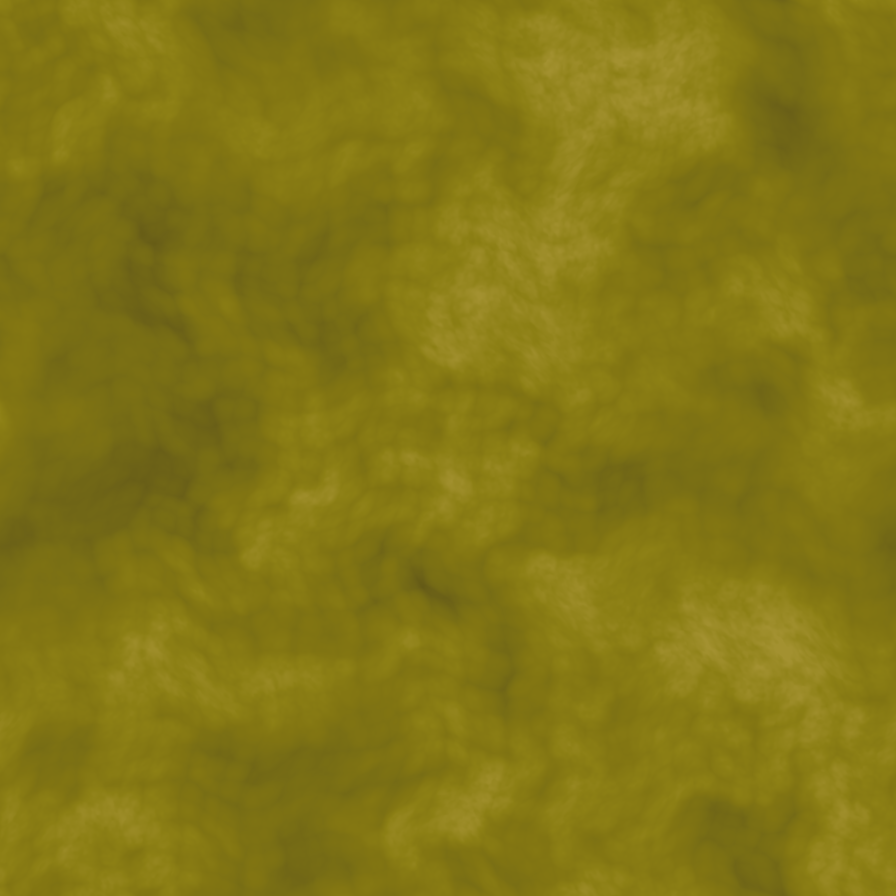
Reproduce this texture procedurally as a Shadertoy shader.

```glsl
// Mottled olive moss: broad soft clouds carry small overlapping round tufts,
// with fine grain on the lightest patches. Every layer is wrapping cellular
// noise, summed to one tone and coloured by a ramp, so the square tiles.

const float TAU = 6.2831853;

const vec3 DEEP_SHADE = vec3(0.36, 0.32, 0.08);
const vec3 SHADE      = vec3(0.42, 0.38, 0.09);
const vec3 DARK_OLIVE = vec3(0.47, 0.43, 0.08);
const vec3 OLIVE      = vec3(0.51, 0.46, 0.07);
const vec3 LIGHT_MOSS = vec3(0.55, 0.50, 0.08);
const vec3 DRY_TIP    = vec3(0.64, 0.57, 0.19);

// Three random values in 0..1 for one cell of one layer
vec3 hash3(ivec2 cell, int seed) {
    uvec3 h = uvec3(uint(cell.x), uint(cell.y), uint(seed)) * 1664525u + 1013904223u;
    for (int i = 0; i < 2; i++) {
        h.x += h.y * h.z;
        h.y += h.z * h.x;
        h.z += h.x * h.y;
        h ^= h >> 16u;
    }
    return vec3(h & 65535u) / 65535.0;
}

// Wrapping cellular noise, both parts centred on zero:
// x = soft blend of random cell tones, y = round dome over each cell point
vec2 cellular(vec2 uv, int cells, int seed) {
    vec2 p = uv * float(cells);
    ivec2 home = ivec2(floor(p));
    float toneSum = 0.0, weightSum = 0.0, nearest = 4.0;
    for (int y = -1; y <= 1; y++) {
        for (int x = -1; x <= 1; x++) {
            ivec2 cell = home + ivec2(x, y);
            ivec2 wrapped = (cell + cells) % cells;
            vec3 rnd = hash3(wrapped, seed);
            vec2 away = vec2(cell) + 0.2 + 0.6 * rnd.xy - p;
            float d2 = dot(away, away);
            float weight = pow(max(1.0 - d2 / 1.44, 0.0), 3.0);
            toneSum += weight * (rnd.z - 0.5);
            weightSum += weight;
            nearest = min(nearest, d2);
        }
    }
    return vec2(toneSum / max(weightSum, 1e-5), 0.2 - nearest);
}

// Layered sines with whole periods bend the cell grid out of line
vec2 bend(vec2 uv, float amount) {
    vec2 a = TAU * uv.yx;
    vec2 wave = sin(a * 3.0 + vec2(0.7, 2.1)) + 0.5 * sin(a * 7.0 + TAU * uv + 1.3);
    return fract(uv + amount * wave);
}

// Broad light and dark patches
float clouds(vec2 uv) {
    return 3.3 * cellular(uv, 5, 1).x
         + 2.5 * cellular(uv, 10, 2).x
         + 1.5 * cellular(uv, 21, 3).x;
}

// Small rounded tufts of two sizes with darker creases between
float tufts(vec2 uv) {
    vec2 large = cellular(uv, 25, 4);
    vec2 small = cellular(uv, 43, 5);
    return 1.3 * large.y + 0.9 * small.y + 0.9 * small.x;
}

// Linear step from 0 to 1 between two tones
float ramp(float from, float to, float tone) {
    return clamp((tone - from) / (to - from), 0.0, 1.0);
}

vec3 mossColour(float tone) {
    vec3 c = mix(DEEP_SHADE, SHADE, ramp(-3.2, -2.0, tone));
    c = mix(c, DARK_OLIVE, ramp(-2.0, -0.9, tone));
    c = mix(c, OLIVE, ramp(-0.9, 0.1, tone));
    c = mix(c, LIGHT_MOSS, ramp(0.1, 1.1, tone));
    return mix(c, DRY_TIP, ramp(1.1, 2.9, tone));
}

void mainImage(out vec4 fragColor, in vec2 fragCoord) {
    vec2 uv = bend(fragCoord / iResolution.xy, 0.012);

    // The mottling swells and fades from place to place
    float strength = 1.0 + 1.2 * cellular(uv, 7, 6).x;
    float tone = clouds(uv) + strength * tufts(uv);

    // Grain grows towards the light, dry tips
    float grain = cellular(uv, 110, 7).x + cellular(uv, 230, 8).x;
    tone += grain * mix(0.15, 0.7, ramp(0.2, 2.0, tone));

    fragColor = vec4(mossColour(tone), 1.0);
}
```
